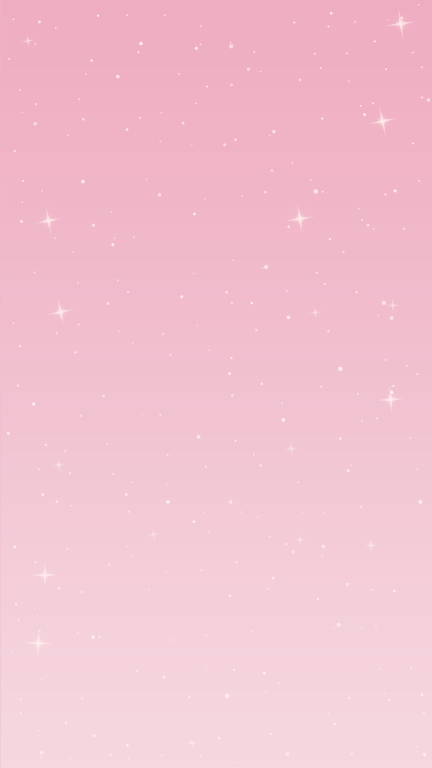
Give the GLSL for this background, as a Shadertoy shader.

```glsl
// Soft pink vertical gradient strewn with pale dots and four-pointed sparkles.
// Dots and sparkles are jittered cellular points, kept inside their own cells;
// the gradient eases slightly so that its two ends are calmer than its middle.

const vec3 ROSE = vec3(0.938, 0.678, 0.756);
const vec3 PINK = vec3(0.945, 0.757, 0.815);
const vec3 BLUSH = vec3(0.963, 0.842, 0.876);
const vec3 LILAC = vec3(0.925, 0.715, 0.860);
const vec3 CREAM = vec3(1.0, 0.945, 0.925);

vec3 hash3(vec2 cell, float seed) {
    vec3 h = fract(vec3(cell.xyx + seed) * vec3(0.1031, 0.1030, 0.0973));
    h += dot(h, h.yxz + 33.33);
    return fract((h.xxy + h.yzz) * h.zyx);
}

// Three-stop gradient, t running from top to bottom
vec3 backdrop(float t) {
    float eased = mix(t, smoothstep(0.0, 1.0, t), 0.35);
    vec3 col = mix(ROSE, PINK, clamp(eased * 2.0, 0.0, 1.0));
    return mix(col, BLUSH, clamp(eased * 2.0 - 1.0, 0.0, 1.0));
}

// One round dot in a share of the cells
float dots(vec2 p, float cellSize, float density, vec2 radii, float seed, float pixel) {
    vec2 cell = floor(p / cellSize);
    vec3 place = hash3(cell, seed);
    vec3 look = hash3(cell, seed + 57.0);
    vec2 offset = p - (cell + mix(vec2(0.1), vec2(0.9), place.xy)) * cellSize;
    float radius = mix(radii.x, radii.y, look.x * look.x);
    float edge = 0.7 * pixel;
    float disc = 1.0 - smoothstep(-edge, edge, length(offset) - radius);
    return disc * step(place.z, density) * mix(0.6, 0.95, look.y);
}

// Tapered ray lying along the x axis
float ray(vec2 q, float reach, float width, float pixel) {
    float taper = max(1.0 - abs(q.x) / reach, 0.0);
    float halfWidth = width * taper * taper + 0.15 * pixel;
    float body = 1.0 - smoothstep(halfWidth - 0.4 * pixel, halfWidth + 0.8 * pixel, abs(q.y));
    return body * sqrt(taper);
}

float sparkle(vec2 q, float reach, float tilt, float pixel) {
    float c = cos(tilt), s = sin(tilt);
    q = mat2(c, -s, s, c) * q;
    float rays = max(ray(q, reach, reach * 0.1, pixel),
                     ray(q.yx, reach, reach * 0.1, pixel));
    float core = exp(-dot(q, q) / (reach * reach * 0.03));
    float halo = 0.2 * exp(-dot(q, q) / (reach * reach * 0.14));
    return clamp(max(rays * 0.75, core) + halo, 0.0, 1.0);
}

// Sparkles gather toward the sides and thin out in the middle
float sparkles(vec2 p, float cellSize, float seed, float pixel) {
    vec2 cell = floor(p / cellSize);
    vec3 place = hash3(cell, seed);
    vec3 look = hash3(cell, seed + 91.0);
    vec2 center = (cell + mix(vec2(0.22), vec2(0.78), place.xy)) * cellSize;
    float side = smoothstep(0.1, 0.35, abs(center.x - 0.5));
    float large = step(look.x, 0.6 * side);
    float reach = mix(0.016, 0.034, large) * mix(0.9, 1.1, look.y);
    float tilt = mix(-0.05, 0.22, look.z);
    float present = step(place.z, mix(0.12, 0.7, side));
    return sparkle(p - center, reach, tilt, pixel) * present * mix(0.65, 0.9, large);
}

void mainImage(out vec4 fragColor, in vec2 fragCoord) {
    float pixel = 1.0 / iResolution.x;
    vec2 p = fragCoord * pixel;
    vec3 col = backdrop(1.0 - fragCoord.y / iResolution.y);

    // Faint lilac rim on the left
    col = mix(col, LILAC, 0.35 * (1.0 - smoothstep(0.001, 0.004, p.x)));

    // Fine dust, larger dots, then sparkles
    float light = dots(p, 0.071, 0.55, vec2(0.0016, 0.0028), 3.0, pixel);
    light = max(light, dots(p, 0.118, 0.6, vec2(0.0030, 0.0052), 19.0, pixel));
    light = max(light, sparkles(p, 0.2, 41.0, pixel));

    fragColor = vec4(mix(col, CREAM, light), 1.0);
}
```
